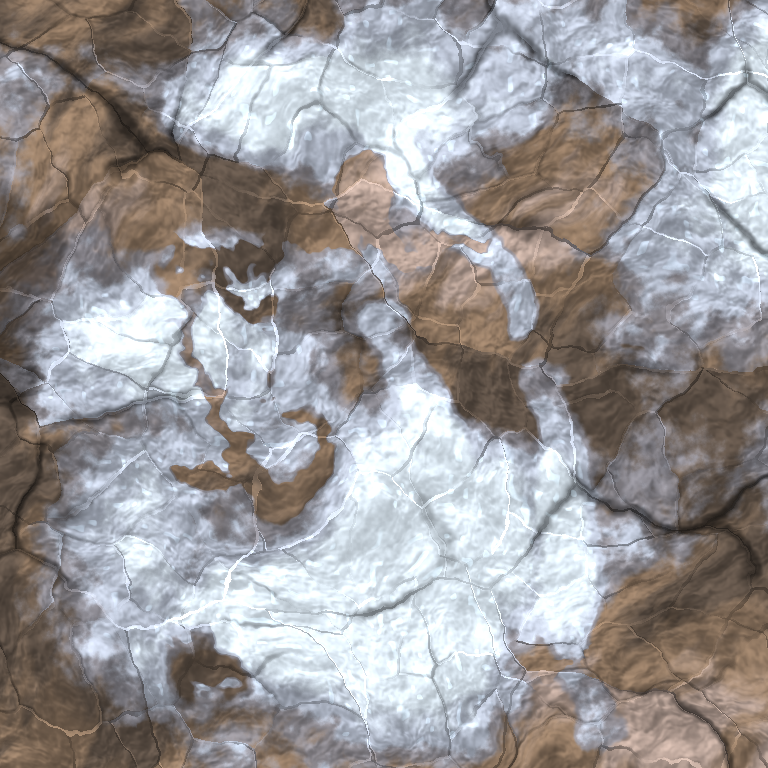
This texture is drawn by a WebGL 2 fragment shader. Its source:

```glsl
#version 300 es
precision highp float;
// Weathered brown rock with a pale bluish mineral crust.
// Warped noise and tilted Voronoi slabs form the relief; broad soft
// glows and seams, broken up by noise, decide where the crust lies.
uniform vec2 u_resolution;
out vec4 fragColor;

float hash(vec2 p) {
  vec3 q = fract(p.xyx * vec3(0.1031, 0.1030, 0.0973));
  q += dot(q, q.yzx + 33.33);
  return fract((q.x + q.y) * q.z);
}

vec2 hash2(vec2 p) { return vec2(hash(p), hash(p + 57.3)); }

float noise(vec2 p) {
  vec2 i = floor(p), f = fract(p);
  f = f * f * f * (f * (f * 6.0 - 15.0) + 10.0);
  return mix(mix(hash(i), hash(i + vec2(1, 0)), f.x),
             mix(hash(i + vec2(0, 1)), hash(i + vec2(1, 1)), f.x), f.y);
}

float fbm(vec2 p) {
  float sum = 0.0, amp = 0.5;
  for (int i = 0; i < 6; i++) {
    sum += amp * noise(p);
    p = mat2(0.8, 0.6, -0.6, 0.8) * p * 2.03 + 17.1;
    amp *= 0.5;
  }
  return sum;
}

// Voronoi slab: x = gap to the next slab, y = tilted height, z = random id
vec3 slab(vec2 p) {
  vec2 cell = floor(p), home = cell, offset = vec2(0);
  float near = 9.0, second = 9.0;
  for (int y = -1; y <= 1; y++)
    for (int x = -1; x <= 1; x++) {
      vec2 id = cell + vec2(x, y);
      vec2 r = p - id - hash2(id);
      float d = length(r);
      if (d < near) { second = near; near = d; home = id; offset = r; }
      else second = min(second, d);
    }
  return vec3(second - near, dot(offset, hash2(home + 7.7) - 0.5), hash(home + 3.1));
}

float height(vec2 p) {
  return 0.42 * fbm(p * 6.0) + 0.22 * slab(p * 4.0).y + 0.08 * slab(p * 11.0).y;
}

float glow(vec2 p, vec2 centre, vec2 radius) {
  vec2 q = (p - centre) / radius;
  return exp(-dot(q, q));
}

float seam(vec2 p, vec2 a, vec2 b, float width) {
  vec2 ab = b - a;
  float t = clamp(dot(p - a, ab) / dot(ab, ab), 0.0, 1.0);
  return 1.0 - smoothstep(0.4 * width, width, length(p - a - ab * t));
}

// Where the crust lies: broad patches and seams, less the bare panels
float deposit(vec2 p) {
  float d = 0.95 * glow(p, vec2(0.53, 0.23), vec2(0.22, 0.18));
  d += 0.50 * glow(p, vec2(0.25, 0.22), vec2(0.17, 0.20));
  d += 0.58 * glow(p, vec2(0.30, 0.58), vec2(0.23, 0.12));
  d += 0.55 * glow(p, vec2(0.40, 0.87), vec2(0.36, 0.07));
  d += 1.10 * glow(p, vec2(1.00, 0.84), vec2(0.07, 0.18));
  d += 0.25 * glow(p, vec2(0.82, 0.72), vec2(0.15, 0.20));
  d += 0.50 * seam(p, vec2(0.50, 0.84), vec2(0.70, 0.58), 0.035);
  d += 0.40 * seam(p, vec2(0.50, 0.58), vec2(0.57, 0.38), 0.040);
  d += 0.40 * seam(p, vec2(0.73, 0.50), vec2(0.76, 0.02), 0.045);
  d -= 0.35 * glow(p, vec2(0.61, 0.54), vec2(0.09, 0.13));
  return d - 0.30 * glow(p, vec2(0.32, 0.75), vec2(0.20, 0.05));
}

void main() {
  vec2 p = gl_FragCoord.xy / u_resolution;
  vec2 w = p + 0.14 * (vec2(fbm(p * 4.0), fbm(p * 4.0 + 31.7)) - 0.5);

  // Relief lit from the upper left
  float e = 0.003, h = height(w);
  vec2 slope = vec2(height(w + vec2(e, 0)) - h, height(w + vec2(0, e)) - h) / e;
  float lit = dot(slope, vec2(0.5, -0.85));
  lit /= sqrt(lit * lit + 7.0);

  vec3 big = slab(w * 4.0), small = slab(w * 11.0);
  float patches = fbm(w * 5.0 + 8.3), grain = fbm(p * 45.0);
  float streak = fbm(mat2(0.8, 0.6, -0.6, 0.8) * w * vec2(30.0, 7.0));

  // Crust level, cut by bare gashes
  float level = deposit(w) + 0.10 + 1.15 * (patches - 0.5);
  level += 0.22 * (big.z - 0.5) + 0.16 * (small.z - 0.5) + 0.25 * (grain - 0.5);
  float gash = 1.0 - smoothstep(0.015, 0.035, abs(fbm(w * 3.5 + 4.0) - 0.5));
  level -= 0.55 * gash * smoothstep(0.48, 0.60, noise(w * 7.0 + 2.0));

  // Bare rock, from dark earth to dusty tan
  float tone = fbm(w * 4.0 + 21.0) + 0.3 * (big.z - 0.5) + 0.5 * (streak - 0.5);
  vec3 col = mix(vec3(0.36, 0.31, 0.27), vec3(0.53, 0.44, 0.36), smoothstep(0.22, 0.42, tone));
  col = mix(col, vec3(0.67, 0.59, 0.55), smoothstep(0.50, 0.70, tone));

  // Thin grey film, pale crust, then bright white
  col = mix(col, vec3(0.53, 0.53, 0.57), 0.85 * smoothstep(0.14, 0.30, level));
  col = mix(col, vec3(0.69, 0.72, 0.78), smoothstep(0.31, 0.42, level));
  col = mix(col, vec3(0.88, 0.93, 0.97), smoothstep(0.50, 0.78, level));

  // Shading, cracks and shadowed hollows
  col *= 1.0 + 0.30 * lit * (1.0 - 0.4 * smoothstep(0.5, 0.9, level));
  float crack = (1.0 - smoothstep(0.01, 0.07, big.x)) * smoothstep(0.45, 0.65, noise(p * 6.0 + 5.0));
  crack += 0.5 * (1.0 - smoothstep(0.01, 0.09, small.x)) * smoothstep(0.55, 0.75, noise(p * 9.0));
  float hollow = smoothstep(0.60, 0.72, fbm(w * 4.5 + 50.0)) * (1.0 - smoothstep(0.2, 0.45, level));
  col *= 1.0 - 0.45 * min(crack, 1.0) - 0.40 * hollow;

  // Fine grain and wet glints
  col *= 0.90 + 0.20 * grain + 0.08 * (noise(p * 210.0) - 0.5);
  float glint = smoothstep(0.78, 0.92, noise(w * 95.0)) * smoothstep(0.3, 0.5, level);
  col += 0.14 * glint * vec3(0.8, 1.0, 1.1);
  fragColor = vec4(clamp(col, 0.0, 1.0), 1.0);
}
```
